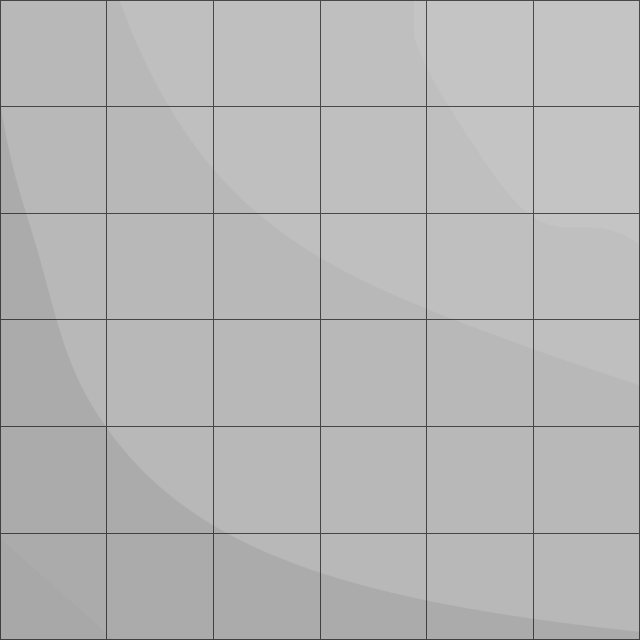
Write a Shadertoy shader that draws this background.

```glsl
// Antialiased coverage of the region where d > 0
float above(float d) {
    return clamp(0.5 + d / max(fwidth(d), 1e-5), 0.0, 1.0);
}

// Share of the pixel at x covered by thin rules dividing the axis in six
float ruleCoverage(float x, float pixel) {
    float coverage = 0.0;
    for (int i = 0; i <= 6; i++) {
        // Rule edges sit on a 1024-step grid; the last stays inside the canvas
        float start = min(floor(float(i) * 1024.0 / 6.0), 1023.0) / 1024.0;
        float overlap = min(x + 0.5 * pixel, start + 1.0 / 1024.0) - max(x - 0.5 * pixel, start);
        coverage += max(overlap, 0.0) / pixel;
    }
    return min(coverage, 1.0);
}

// Stepped gray tones separated by gently bent hyperbolas
float contourTone(vec2 p) {
    float corner = 0.159 - 0.89 * p.x;

    float bulge = (p.x - 0.055) / 0.04;
    float lower = 0.1368 / (p.x + 0.1456) - 0.1066 + 0.045 * exp(-bulge * bulge);

    float middle = 0.2664 / (p.x + 0.1246) + 0.1611 + 0.02 * sin(5.24 * (p.x - 0.4));

    float x = max(p.x, 0.647);
    float upper = 0.0728 / (x - 0.4944) + 0.464 + 0.018 * sin(25.1 * (x - 0.647));

    float tone = mix(0.657, 0.670, above(p.y - corner));
    tone = mix(tone, 0.721, above(p.y - lower));
    tone = mix(tone, 0.749, above(p.y - middle));
    return mix(tone, 0.768, above(p.y - upper) * above(p.x - 0.647));
}

void mainImage(out vec4 fragColor, in vec2 fragCoord) {
    vec2 p = fragCoord / iResolution.xy;
    vec2 pixel = 1.0 / iResolution.xy;

    // Black grid over the tones
    float grid = max(ruleCoverage(p.x, pixel.x), ruleCoverage(p.y, pixel.y));
    fragColor = vec4(vec3(contourTone(p) * (1.0 - grid)), 1.0);
}
```
